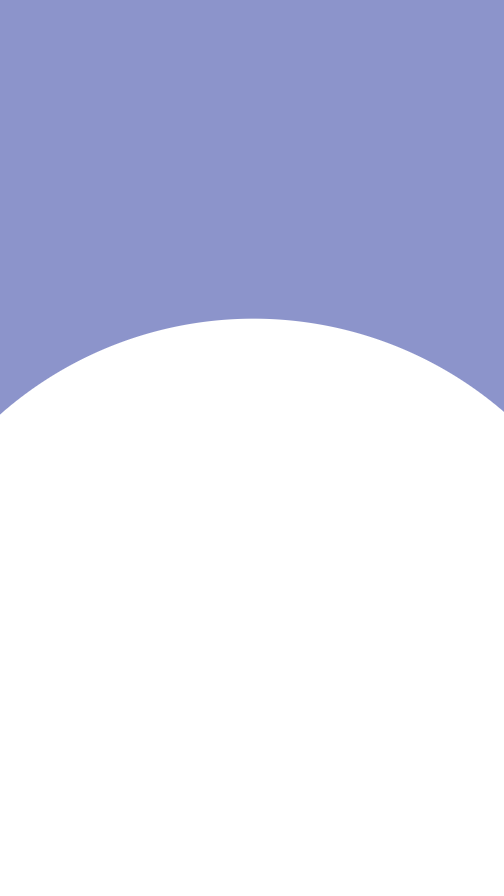
A WebGL 2 fragment shader for this background:

```glsl
#version 300 es
precision highp float;
// A large white disc rising from the bottom edge over a flat periwinkle field.

uniform vec2 u_resolution;
out vec4 fragColor;

float circleDistance(vec2 point, vec2 center, float radius) {
    return length(point - center) - radius;
}

void main() {
    // Canvas units: the width spans 0 to 1, the origin is at the lower left.
    vec2 point = gl_FragCoord.xy / u_resolution.x;
    float pixel = 1.0 / u_resolution.x;

    vec3 periwinkle = vec3(0.549, 0.580, 0.796);
    vec3 white = vec3(1.0);

    // The disc is wider than the canvas, so only its upper arc is visible.
    float disc = circleDistance(point, vec2(0.503, 0.3855), 0.760);
    float coverage = clamp(0.5 - disc / pixel, 0.0, 1.0);

    fragColor = vec4(mix(periwinkle, white, coverage), 1.0);
}
```
